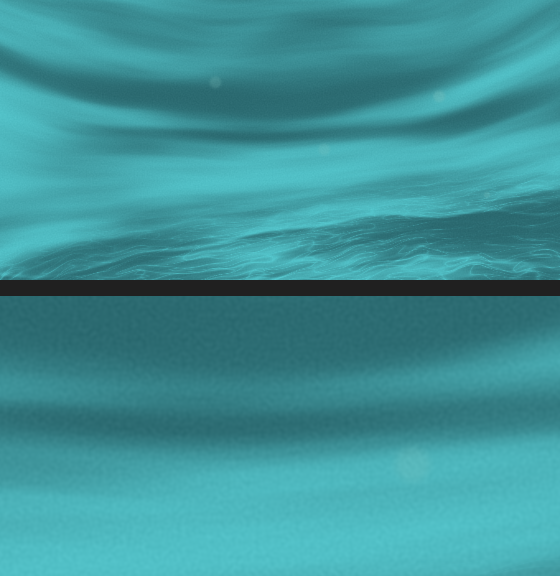
Top, the full canvas; bottom, a detail of the centre.
This texture is drawn by a Shadertoy shader. Its source:

```glsl
// Teal water surface: soft, out-of-focus swells above, crisp rippled crests below.

#define DEEP_COLOR   vec3(0.165, 0.405, 0.430)
#define BRIGHT_COLOR vec3(0.335, 0.790, 0.815)
#define SPECK_COLOR  vec3(0.50, 0.76, 0.74)
#define WAVE_SCALE   vec2(0.95, 5.0)
#define OCTAVES      6
#define CONTRAST     0.82
#define BIAS         0.08
#define FILAMENTS    0.75
#define GRAIN        0.006
#define SPECKS       5

vec2 hash22(vec2 p) {
    vec3 h = fract(p.xyx * vec3(0.1031, 0.1030, 0.0973));
    h += dot(h, h.yzx + 33.33);
    return fract((h.xx + h.yz) * h.zy);
}

float gradientDot(vec2 cell, vec2 offset) {
    return dot(hash22(cell) * 2.0 - 1.0, offset);
}

// Gradient noise scaled to a spread of about one.
float noise(vec2 p) {
    vec2 i = floor(p), f = fract(p);
    vec2 u = f * f * f * (f * (f * 6.0 - 15.0) + 10.0);
    vec2 e = vec2(1.0, 0.0);
    float low  = mix(gradientDot(i, f), gradientDot(i + e.xy, f - e.xy), u.x);
    float high = mix(gradientDot(i + e.yx, f - e.yx), gradientDot(i + e.xx, f - e.xx), u.x);
    return 5.0 * mix(low, high, u.y);
}

// Straightens the sagging upper swells and the rising lower ones.
vec2 flowCoords(vec2 p) {
    float sag = 0.2 * (p.x - 0.85) * (p.x - 0.85);
    float rise = 0.3 * p.x - 0.06 * p.x * p.x;
    float v = p.y - mix(rise, sag, smoothstep(0.1, 0.6, p.y));
    return vec2(p.x, v + 0.014 * noise(p * vec2(1.7, 3.0) + 4.0));
}

// Sharpness of the lens: one near the lower right, zero far away.
float focusAt(vec2 p) {
    return 1.0 - smoothstep(-0.2, 0.12, p.y - 0.1 - 0.15 * p.x);
}

// Stretched octaves; the fine ones survive only in focus.
float ripples(vec2 q, float focus) {
    float sum = 0.0, amp = 1.0, gain = mix(0.42, 0.70, focus);
    vec2 scale = WAVE_SCALE;
    for (int i = 0; i < OCTAVES; i++) {
        float shear = 0.10 * (fract(float(i) * 0.618) - 0.5);
        vec2 s = vec2(q.x, q.y + shear * q.x);
        sum += amp * noise(s * scale + 17.3 * float(i) + 2.6);
        amp *= gain;
        scale *= vec2(1.65, 1.85);
    }
    return sum * mix(0.72, 0.50, focus);
}

// Thin bright lines where noise crosses zero.
float filaments(vec2 q) {
    float sum = 0.0;
    for (int i = 0; i < 3; i++) {
        vec2 scale = vec2(2.6, 15.0) * pow(1.55, float(i));
        float n = noise(q * scale + 41.0 + 9.0 * float(i));
        sum += exp(-8.0 * abs(n)) - 0.15;
    }
    return sum;
}

float band(vec2 q, vec2 center, vec2 size) {
    vec2 d = (q - center) / size;
    return exp(-dot(d, d));
}

// Broad troughs and lit slopes.
float swells(vec2 p, vec2 q) {
    return -1.5 * band(q, vec2(0.95, 0.66), vec2(0.65, 0.085))
           - 1.2 * band(q, vec2(0.88, 0.485), vec2(0.32, 0.025))
           + 0.9 * band(q, vec2(1.05, 0.55), vec2(0.75, 0.045))
           + 0.8 * band(p, vec2(0.85, 0.36), vec2(0.35, 0.13));
}

// A near crest: lit edge with a shaded face below.
float nearCrest(vec2 p) {
    float ridge = 0.02 + 0.22 * smoothstep(0.0, 1.5, p.x) + 0.014 * noise(vec2(p.x * 3.0, 7.0));
    float d = p.y - ridge;
    float strength = 0.6 + 0.4 * smoothstep(-1.0, 1.0, noise(vec2(p.x * 2.5, 3.0)));
    float face = smoothstep(0.004, -0.012, d) * exp(min(d, 0.0) / 0.07);
    float edge = exp(-d * d / 0.00008);
    return strength * (0.8 * edge - 1.1 * face);
}

void mainImage(out vec4 fragColor, in vec2 fragCoord) {
    vec2 p = fragCoord / iResolution.y;
    vec2 q = flowCoords(p);
    float focus = focusAt(p);

    // Light on the water
    float light = ripples(q, focus) + swells(p, q) + nearCrest(p);
    light += FILAMENTS * focus * filaments(q + 0.006 * noise(p * 9.0));
    float tone = 0.5 + 0.5 * tanh(CONTRAST * (light + BIAS));
    vec3 color = mix(DEEP_COLOR, BRIGHT_COLOR, tone);

    // Faint floating specks, wider where out of focus
    for (int i = 0; i < SPECKS; i++) {
        vec2 h = hash22(vec2(float(i) * 7.0 + 3.0, 11.0));
        vec2 center = h * vec2(2.0, 0.8);
        float radius = mix(0.024, 0.005, focusAt(center));
        float disc = 1.0 - smoothstep(0.5, 1.2, length(p - center) / radius);
        color = mix(color, SPECK_COLOR, disc * (0.12 + 0.3 * h.x * h.y));
    }

    color += GRAIN * noise(p * 170.0);
    fragColor = vec4(clamp(color, 0.0, 1.0), 1.0);
}
```
